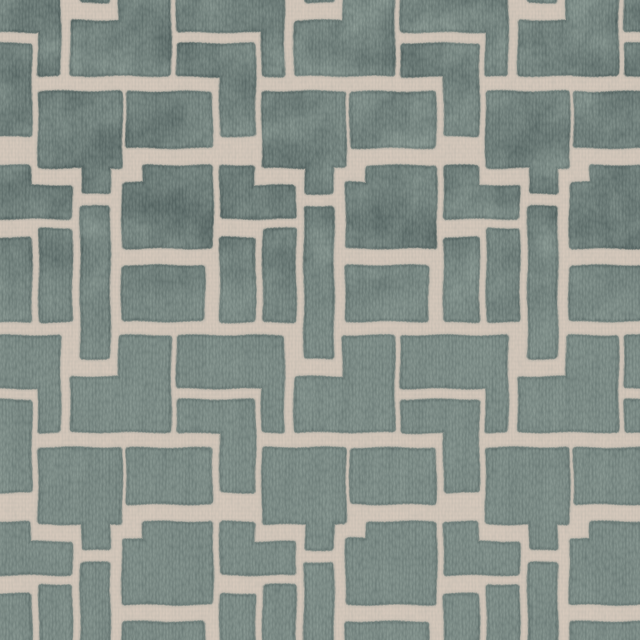
Write a three.js fragment shader that draws this pattern.

```glsl
// Woven upholstery: interlocking teal velvet blocks on a cream ground, worn toward the top.
#define UNITS 768.0                      // layout units along one canvas edge
#define REPEAT vec2(268.5, 427.5)        // size of one repeat, in layout units
#define CORNER 4.0                       // block corner radius
#define SOFT 1.4                         // half width of the edge blend
#define WOBBLE 0.8                       // hand-loomed waver of the edges
#define RIB 4.0                          // spacing of the vertical ribs
#define GRAIN 0.55                       // strength of the thread flecks
#define WEAR 0.60                        // strength of the crushed patches
#define PILE vec3(0.50, 0.56, 0.54)
#define SHADE vec3(0.37, 0.43, 0.42)
#define CREAM vec3(0.83, 0.78, 0.73)
#define CREAM_SHADE vec3(0.73, 0.71, 0.67)

varying vec2 vUv;

vec2 hash2(vec2 c) {
  vec3 h = fract(c.xyx * vec3(0.1031, 0.1030, 0.0973));
  h += dot(h, h.yzx + 33.33);
  return fract((h.xx + h.yz) * h.zy);
}

// Cellular noise: distance to the nearest scattered point
float cells(vec2 p) {
  vec2 id = floor(p), f = p - id;
  float nearest = 2.0;
  for (int y = -1; y <= 1; y++)
    for (int x = -1; x <= 1; x++) {
      vec2 o = vec2(float(x), float(y));
      nearest = min(nearest, length(o + hash2(id + o) - f));
    }
  return nearest;
}

// Layered, warped sines, roughly -1 to 1
float waves(vec2 p) {
  float sum = 0.0, gain = 0.5;
  for (int i = 0; i < 5; i++) {
    sum += gain * sin(p.x + 1.7 * sin(p.y)) * cos(p.y - 0.8 * sin(p.x * 0.7));
    p = mat2(0.8, 0.6, -0.6, 0.8) * p * 1.9 + 2.3;
    gain *= 0.62;
  }
  return sum;
}

// Rounded box from its left, top, right and bottom, wrapped to the repeat
float block(vec2 p, float left, float top, float right, float bottom) {
  vec2 lo = vec2(left, top), hi = vec2(right, bottom);
  vec2 q = p - 0.5 * (lo + hi);
  q -= REPEAT * floor(q / REPEAT + 0.5);
  q = abs(q) - 0.5 * (hi - lo) + CORNER;
  return length(max(q, 0.0)) + min(max(q.x, q.y), 0.0) - CORNER;
}

// Signed distance to the eleven interlocking blocks, y running downward
float motif(vec2 p) {
  // stemmed block and its neighbour
  float d = min(block(p, 314.0, 109.0, 415.5, 202.0), block(p, 366.0, 180.0, 401.0, 233.0));
  d = min(d, block(p, 419.5, 109.5, 523.5, 178.0));
  // stepped block and notched square
  d = min(d, min(block(p, 263.5, 198.0, 306.0, 263.0), block(p, 263.5, 222.0, 355.5, 263.0)));
  d = min(d, min(block(p, 439.0, 198.0, 524.5, 298.5), block(p, 414.5, 218.0, 524.5, 298.5)));
  // upright bars and the low slab
  d = min(d, min(block(p, 263.5, 284.5, 307.0, 387.0), block(p, 315.0, 273.5, 355.5, 387.0)));
  d = min(d, block(p, 364.5, 247.0, 401.0, 431.0));
  d = min(d, block(p, 414.0, 318.0, 514.5, 386.0));
  // hooked blocks
  d = min(d, min(block(p, 211.5, 402.0, 341.5, 466.5), block(p, 313.5, 402.0, 341.5, 519.5)));
  d = min(d, min(block(p, 410.5, 402.0, 474.0, 519.0), block(p, 352.5, 451.5, 474.0, 519.0)));
  d = min(d, min(block(p, 211.5, 479.0, 307.0, 520.0), block(p, 263.5, 479.0, 307.0, 591.5)));
  return d;
}

void main() {
  vec2 p = vec2(vUv.x, 1.0 - vUv.y) * UNITS;

  // edges waver slowly, with a little thread fray
  vec2 waver = vec2(sin(p.y * 0.071 + 2.0 * sin(p.x * 0.013)), sin(p.x * 0.083 + 2.0 * sin(p.y * 0.017)));
  float fleck = cells(p / vec2(2.8, 6.5)) - 0.45;
  float d = motif(p + WOBBLE * waver) + 1.2 * fleck;

  // velvet: ribs, flecks, streaks and crushed patches
  float rib = sin(6.2832 * p.x / RIB);
  float streak = waves(vec2(p.x * 0.21, p.y * 0.012));
  float worn = mix(0.15, 1.0, smoothstep(0.42, 0.66, vUv.y));
  float band = exp(-pow((p.y - 250.0) / 60.0, 2.0));
  float crush = waves(p * vec2(0.026, 0.032) + vec2(1.4, 0.6));
  float tone = 0.90 + 0.10 * rib - GRAIN * fleck + 0.13 * streak;
  tone += worn * (WEAR * crush - 0.27 - 0.16 * band);
  tone -= 0.40 * smoothstep(-5.0, -1.0, d);
  vec3 velvet = mix(SHADE, PILE, clamp(tone, -0.4, 1.5));

  // ground: fine crossed threads, shaded beside the pile
  float weave = sin(6.2832 * p.x / RIB + 0.8) + 0.6 * sin(6.2832 * p.y / 5.0);
  float light = 0.84 + 0.09 * weave - 0.35 * fleck + 0.08 * streak;
  light -= 0.45 * (1.0 - smoothstep(0.0, 4.0, d));
  vec3 ground = mix(CREAM_SHADE, CREAM, clamp(light, 0.0, 1.1));

  gl_FragColor = vec4(mix(velvet, ground, smoothstep(-SOFT, SOFT, d)), 1.0);
}
```
